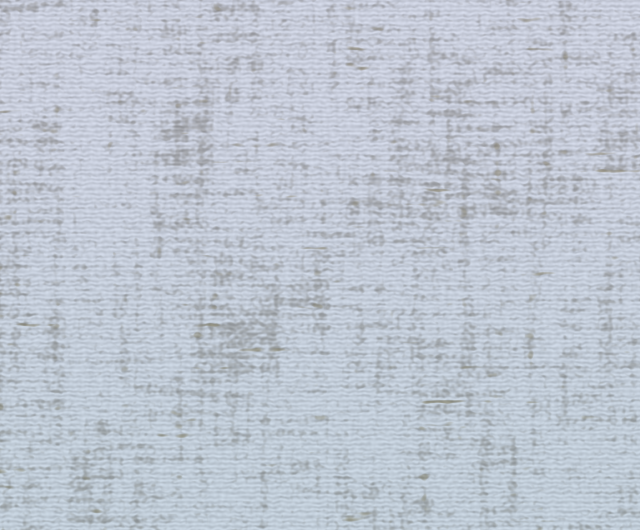
Reproduce this texture procedurally as a WebGL 1 fragment shader.

```glsl
precision highp float;
// Pale blue woven wallpaper: fine horizontal ribs crossed by faint warp bands.
// Stretched gradient noise makes the grey weft streaks and the tan slubs;
// a wobbling sine wave shades the ribs, and a soft gradient lights the sheet.

uniform vec2 u_resolution;

// Colours
const vec3 THREAD = vec3(0.812, 0.846, 0.897);
const vec3 STAIN = vec3(0.655, 0.672, 0.690);
const vec3 SLUB = vec3(0.580, 0.565, 0.490);
const vec3 LIGHT_TOP = vec3(1.010, 0.994, 1.004);
const vec3 LIGHT_BOTTOM = vec3(0.965, 0.985, 0.982);

// Feature frequencies, per canvas height
const float RIBS = 110.0;
const vec2 WARP_WIDE = vec2(48.0, 3.0);
const vec2 WARP_FINE = vec2(92.0, 8.0);
const vec2 WEFT_LONG = vec2(8.0, 80.0);
const vec2 WEFT_SHORT = vec2(23.0, 105.0);
const vec2 SLUB_LONG = vec2(6.0, 62.0);
const vec2 SLUB_BREAKS = vec2(42.0, 90.0);
const vec2 KNOT = vec2(30.0, 52.0);
const vec2 GRAIN = vec2(105.0, 130.0);
const vec2 STITCH = vec2(70.0, 60.0);

// Strengths
const float RIB_DEPTH = 0.085;
const float RIB_WOBBLE = 0.28;
const float GRAIN_DEPTH = 0.035;
const float SLUB_OPACITY = 0.80;
const float KNOT_OPACITY = 0.55;
const float TAU = 6.28318;

vec2 gradientAt(vec2 cell) {
  float angle = TAU * fract(sin(dot(cell, vec2(127.1, 311.7))) * 43758.55);
  return vec2(cos(angle), sin(angle));
}

// Gradient noise, roughly -1 to 1
float noise(vec2 p) {
  vec2 cell = floor(p);
  vec2 f = p - cell;
  vec2 u = f * f * f * (f * (f * 6.0 - 15.0) + 10.0);
  vec2 e = vec2(1.0, 0.0);
  float low = mix(dot(gradientAt(cell), f),
                  dot(gradientAt(cell + e.xy), f - e.xy), u.x);
  float high = mix(dot(gradientAt(cell + e.yx), f - e.yx),
                   dot(gradientAt(cell + e.xx), f - e.xx), u.x);
  return 1.5 * mix(low, high, u.y);
}

// Vertical bands of the warp threads
float warpBands(vec2 p) {
  return 0.6 * noise(p * WARP_WIDE + 11.3) + 0.4 * noise(p * WARP_FINE + 37.7);
}

// Short horizontal dashes of the weft threads
float weftDashes(vec2 p) {
  return noise(p * WEFT_LONG + 71.9) + 0.6 * noise(p * WEFT_SHORT + 5.1);
}

// Brightness of the raised ribs; fades out when too fine for the canvas
float ribShade(vec2 p) {
  float stitch = noise(p * STITCH + 19.4);
  float phase = p.y * RIBS + RIB_WOBBLE * stitch;
  float groove = 0.5 - 0.5 * sin(TAU * phase);
  float visible = clamp(u_resolution.y / RIBS - 2.0, 0.0, 1.0);
  float depth = RIB_DEPTH * (1.0 + 0.6 * noise(p * STITCH.yx + 83.2));
  return 1.0 - depth * mix(0.5, groove, visible);
}

void main() {
  vec2 p = gl_FragCoord.xy / u_resolution.y;
  float warp = warpBands(p);
  float weft = weftDashes(p);
  float grain = noise(p * GRAIN + 53.6);
  float cloud = noise(p * 4.5 + 2.7);

  // Grey staining where warp, weft and grain coincide
  float stain = smoothstep(0.0, 0.9,
      0.10 + 0.52 * warp + 0.48 * weft + 0.45 * grain + 0.25 * cloud);

  // Long tan slubs and small knots at the thread crossings
  float slub = smoothstep(0.74, 1.15, noise(p * SLUB_LONG + 91.5)
      + 0.35 * noise(p * SLUB_BREAKS + 29.8) + 0.30 * cloud);
  float knot = smoothstep(0.72, 1.15,
      noise(p * KNOT + 63.4) + 0.55 * warp + 0.20 * weft);

  vec3 color = mix(THREAD, STAIN, stain);
  color = mix(color, SLUB, max(SLUB_OPACITY * slub, KNOT_OPACITY * knot));

  // Relief and light
  color *= ribShade(p) * (1.0 + GRAIN_DEPTH * noise(p * GRAIN.yx + 7.9));
  color *= mix(LIGHT_BOTTOM, LIGHT_TOP, smoothstep(0.0, 0.9, p.y));
  gl_FragColor = vec4(color, 1.0);
}
```
